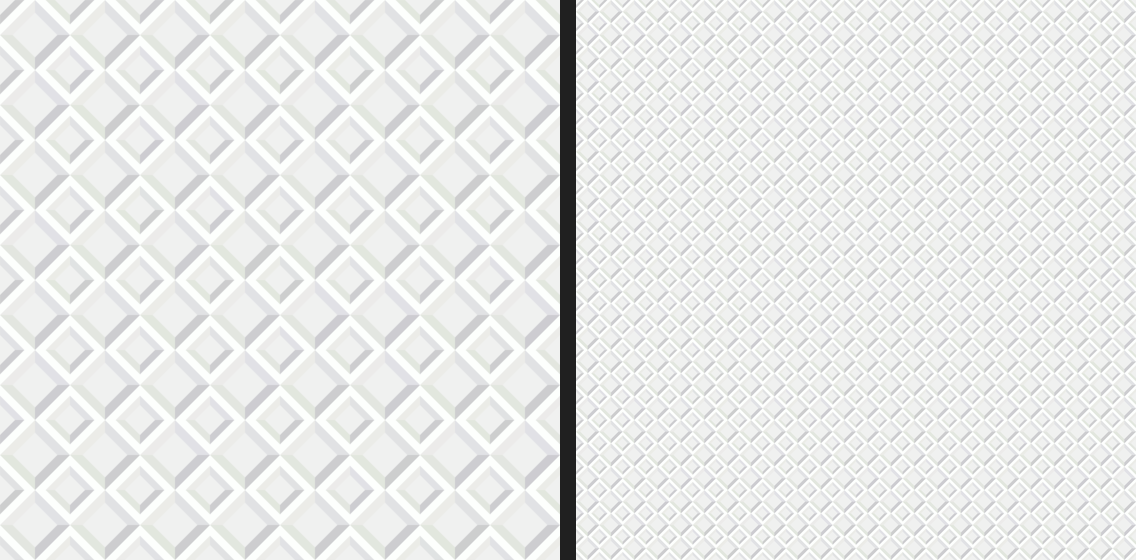
Left: one tile. Right: repeated 3 by 3.
A Shadertoy shader for this pattern:

```glsl
// Pale bevelled diamonds: large ones touching at their tips, small ones framed in white between them.
#define REPEATS 8.0
#define LARGE_OUTER 0.5
#define LARGE_FACE 0.32
#define SMALL_OUTER 0.348
#define SMALL_FACE 0.215
#define TINT_VARIATION 0.012
#define FRAME_COLOR vec3(0.992, 1.0, 0.994)
#define FACE_COLOR vec3(0.941, 0.944, 0.942)
#define UPPER_LEFT_COLOR vec3(0.925, 0.925, 0.913)
#define UPPER_RIGHT_COLOR vec3(0.882, 0.886, 0.896)
#define LOWER_LEFT_COLOR vec3(0.888, 0.904, 0.875)
#define LOWER_RIGHT_COLOR vec3(0.804, 0.804, 0.814)

float hash(vec2 cell) {
    vec3 h = fract(cell.xyx * vec3(0.1031, 0.1030, 0.0973));
    h += dot(h, h.yzx + 33.33);
    return fract((h.x + h.y) * h.z);
}

// Coverage of a diamond with the given half diagonal
float diamond(vec2 q, float halfDiagonal, float aa) {
    float dist = (abs(q.x) + abs(q.y) - halfDiagonal) * 0.7071;
    return 1.0 - smoothstep(-aa, aa, dist);
}

// Four mitred bevels around a flat face, laid over the base colour
vec3 addStud(vec3 base, vec2 p, float outer, float face, float aa) {
    vec2 cell = mod(floor(p), REPEATS);
    vec2 q = fract(p) - 0.5;
    vec2 side = smoothstep(-aa, aa, q);
    vec3 upper = mix(UPPER_LEFT_COLOR, UPPER_RIGHT_COLOR, side.x);
    vec3 lower = mix(LOWER_LEFT_COLOR, LOWER_RIGHT_COLOR, side.x);
    vec3 bevel = mix(lower, upper, side.y);

    // Slight drift between green and blue from stud to stud
    float drift = hash(cell + outer * 40.0) - 0.5;
    bevel += drift * TINT_VARIATION * vec3(-0.3, 0.4, -1.0);

    vec3 stud = mix(bevel, FACE_COLOR, diamond(q, face, aa));
    return mix(base, stud, diamond(q, outer, aa));
}

void mainImage(out vec4 fragColor, in vec2 fragCoord) {
    vec2 p = fragCoord / iResolution.xy * REPEATS;
    float aa = 0.8 * REPEATS / min(iResolution.x, iResolution.y);

    // Small studs sit on the cell corners, large ones in the cell centres
    vec3 color = addStud(FRAME_COLOR, p + 0.5, SMALL_OUTER, SMALL_FACE, aa);
    color = addStud(color, p, LARGE_OUTER, LARGE_FACE, aa);
    fragColor = vec4(color, 1.0);
}
```
